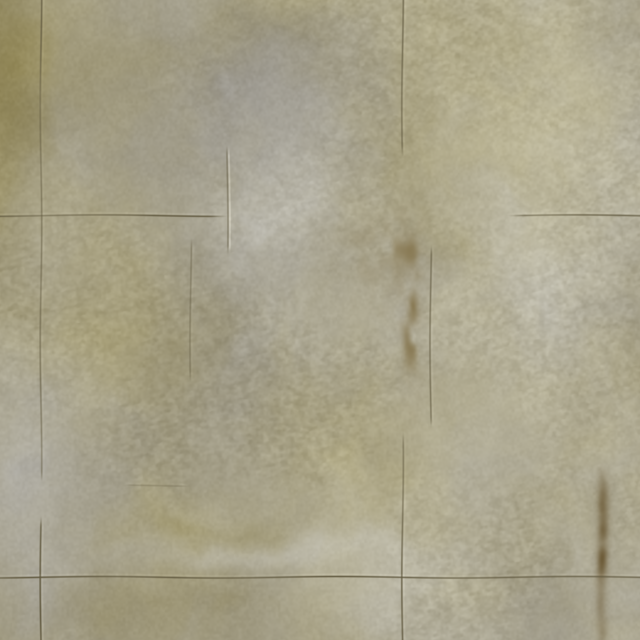
This texture is drawn by a WebGL 1 fragment shader. Its source:

```glsl
precision highp float;
// Weathered limestone wall: broad warm and grey clouds, patchy slanted grain,
// thin broken joints on a slab grid and a few brown runoff stains.
// Smooth cellular noise is layered for the stone; joints are distance lines.
uniform vec2 u_resolution;

vec3 hash3(vec2 cell) {
  vec3 q = vec3(dot(cell, vec2(127.1, 311.7)), dot(cell, vec2(269.5, 183.3)),
                dot(cell, vec2(419.2, 371.9)));
  return fract(sin(q) * 43758.545);
}

// Cellular noise in -1..1: random cell tones blended by distance to jittered centres
float cellNoise(vec2 p) {
  vec2 cell = floor(p), f = p - cell;
  float tone = 0.0, total = 0.0;
  for (int y = -1; y <= 1; y++) {
    for (int x = -1; x <= 1; x++) {
      vec2 offset = vec2(float(x), float(y));
      vec3 h = hash3(cell + offset);
      vec2 d = offset + 0.25 + 0.5 * h.xy - f;
      float w = max(0.0, 1.56 - dot(d, d));
      w *= w * w;
      tone += w * h.z;
      total += w;
    }
  }
  return 2.0 * tone / total - 1.0;
}

float clouds(vec2 p) {
  float sum = 0.0, amp = 1.0;
  for (int i = 0; i < 5; i++) {
    sum += amp * cellNoise(p);
    p = mat2(1.6, 1.2, -1.2, 1.6) * p + 7.3;
    amp *= 0.58;
  }
  return sum;
}

// Soft elliptical blot
float blot(vec2 p, vec2 centre, vec2 radius) {
  vec2 q = (p - centre) / radius;
  return exp(-dot(q, q));
}

float line(float d, float halfWidth) {
  float soft = 1.0 / u_resolution.y;
  return 1.0 - smoothstep(halfWidth - soft, halfWidth + soft, abs(d));
}

// 1 between low and high, with faded ends
float span(float v, float low, float high) {
  return smoothstep(low - 0.01, low + 0.01, v) * (1.0 - smoothstep(high - 0.01, high + 0.01, v));
}

// Darkens a joint and lights the lip on its right or upper side
vec3 carve(vec3 stone, float d, float strength) {
  stone += 0.045 * strength * line(d - 0.0032, 0.0014);
  return mix(stone, vec3(0.38, 0.35, 0.25), strength * line(d, 0.0012));
}

void main() {
  vec2 p = gl_FragCoord.xy / u_resolution;
  vec2 warped = p + 0.03 * vec2(cellNoise(p * 11.0), cellNoise(p * 11.0 + 40.0))
                  + 0.012 * vec2(cellNoise(p * 34.0), cellNoise(p * 34.0 + 60.0));

  // Broad tone (pale grey to ochre) and separate lightness
  float tone = 0.25 + 0.85 * clouds(warped * vec2(5.5, 4.5) + 3.0);
  float light = 0.1 + 0.95 * clouds(warped * 4.0 + 21.0);
  tone -= 2.8 * blot(warped, vec2(0.0, 0.88), vec2(0.07, 0.22));
  tone -= 1.2 * blot(warped, vec2(0.18, 0.90), vec2(0.16, 0.13));
  tone -= 1.4 * blot(warped, vec2(0.45, 0.34), vec2(0.14, 0.14));
  tone -= 0.9 * blot(warped, vec2(0.17, 0.46), vec2(0.09, 0.16));
  tone -= 0.9 * blot(warped, vec2(0.33, 0.175), vec2(0.12, 0.022));
  tone -= 0.8 * blot(warped, vec2(0.25, 0.04), vec2(0.18, 0.04));
  tone -= 0.8 * blot(warped, vec2(0.70, 0.62), vec2(0.07, 0.04));
  tone += 1.1 * blot(warped, vec2(0.90, 0.75), vec2(0.16, 0.20));
  tone += 1.0 * blot(warped, vec2(0.40, 0.13), vec2(0.28, 0.025));
  tone += 0.8 * blot(warped, vec2(0.43, 0.67), vec2(0.08, 0.09));
  tone += 0.8 * blot(warped, vec2(0.03, 0.20), vec2(0.06, 0.20));
  light += 1.2 * blot(warped, vec2(0.72, 0.80), vec2(0.13, 0.16));
  light += 0.8 * blot(warped, vec2(0.16, 0.48), vec2(0.10, 0.16));
  light -= 0.8 * blot(warped, vec2(0.38, 0.86), vec2(0.11, 0.10));

  // Grain: fine slanted flecks that vanish in the smooth, wiped areas
  vec2 slant = vec2(p.x + 0.3 * p.y, p.y - 0.25 * p.x);
  float rough = smoothstep(-0.5, 0.5, cellNoise(p * 5.0 + 9.0) + 0.4 * cellNoise(p * 13.0));
  rough *= 1.0 - 0.8 * blot(p, vec2(0.42, 0.84), vec2(0.13, 0.12));
  rough *= 1.0 - 0.8 * blot(p, vec2(0.72, 0.75), vec2(0.09, 0.08));
  float grain = cellNoise(slant * vec2(150.0, 200.0)) + 0.6 * cellNoise(slant * vec2(80.0, 65.0));
  grain = grain * (0.3 + 0.9 * rough) + 0.5 * cellNoise(p * vec2(260.0, 230.0));

  vec3 stone = vec3(0.659, 0.637, 0.541);
  stone += tone * vec3(0.037, 0.043, 0.070) + light * vec3(0.038, 0.035, 0.010);
  stone += grain * vec3(0.029, 0.030, 0.032);

  // Runoff stains, broken up by ragged flecks
  float ragged = 0.75 + 0.9 * cellNoise(p * vec2(75.0, 50.0));
  float run = blot(p, vec2(0.643, 0.49), vec2(0.014, 0.09));
  run += 0.6 * blot(warped, vec2(0.60, 0.61), vec2(0.045, 0.06));
  stone = mix(stone, vec3(0.53, 0.47, 0.32), clamp(0.8 * run * ragged, 0.0, 1.0));
  float drip = exp(-pow((p.x - 0.941 + 0.002 * sin(p.y * 25.0)) / 0.009, 2.0));
  drip *= (1.0 - smoothstep(0.20, 0.29, p.y)) * (0.45 + 0.55 * smoothstep(0.07, 0.13, p.y));
  stone = mix(stone, vec3(0.42, 0.35, 0.21), clamp(0.8 * drip * (0.6 + 0.4 * ragged), 0.0, 1.0));

  // Slab grid, worn away around the middle and near the lower left
  vec2 bent = p + 0.0012 * sin(p.yx * 17.0 + vec2(0.0, 2.0));
  vec2 joint = (fract((bent - vec2(0.064, 0.098)) / 0.565 + 0.5) - 0.5) * 0.565;
  float kept = smoothstep(0.26, 0.29, length((p - vec2(0.575, 0.54)) * vec2(1.0, 1.2)));
  kept *= smoothstep(0.025, 0.045, distance(p, vec2(0.064, 0.22)));
  kept *= 0.75 + 0.35 * cellNoise(p * 9.0 + 5.0);
  stone = carve(stone, joint.x, 0.9 * kept);
  stone = carve(stone, joint.y, 0.9 * kept);

  // Stray joint ends
  stone = carve(stone, bent.x - 0.298, 0.40 * span(p.y, 0.41, 0.62));
  stone = carve(stone, bent.x - 0.673, 0.60 * span(p.y, 0.34, 0.61));
  stone = carve(stone, bent.y - 0.241, 0.25 * span(p.x, 0.20, 0.29));
  float lip = span(p.y, 0.61, 0.765);
  stone = carve(stone, bent.x - 0.355, 0.50 * lip);
  stone += 0.09 * lip * line(bent.x - 0.358, 0.0013);

  gl_FragColor = vec4(clamp(stone, 0.0, 1.0), 1.0);
}
```
